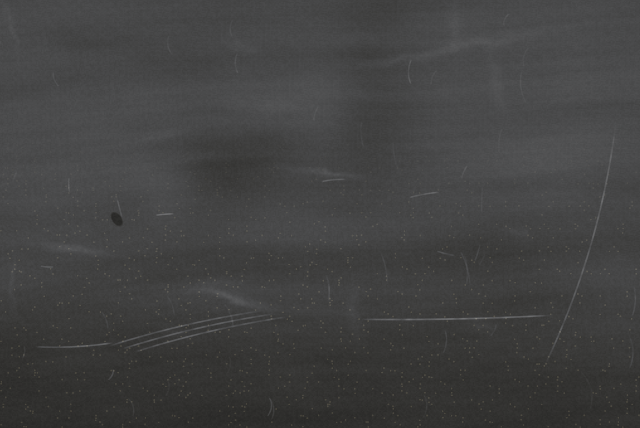
Write a Shadertoy shader that draws this texture.

```glsl
// Draws a worn, wiped blackboard with chalk haze, smears, scratches and dust.

const vec3 WARM_SLATE = vec3(1.01, 1.0, 0.965);
const vec3 COOL_CHALK = vec3(0.995, 1.0, 1.012);
const vec3 OCHRE_DUST = vec3(1.0, 0.9, 0.62);
const int SCRATCH_COUNT = 46;
const int SMEAR_COUNT = 14;

float hash(vec2 p) {
    return fract(sin(dot(p, vec2(127.1, 311.7))) * 43758.545);
}

vec2 hash2(float seed) {
    return vec2(hash(vec2(seed, 1.7)), hash(vec2(seed, 8.3)));
}

float valueNoise(vec2 p) {
    vec2 i = floor(p), f = fract(p);
    f = f * f * (3.0 - 2.0 * f);
    float low = mix(hash(i), hash(i + vec2(1, 0)), f.x);
    float high = mix(hash(i + vec2(0, 1)), hash(i + vec2(1, 1)), f.x);
    return mix(low, high, f.y);
}

// Fractal noise centred on zero
float fbm(vec2 p) {
    float sum = 0.0, gain = 0.5;
    for (int i = 0; i < 5; i++) {
        sum += gain * (valueNoise(p) - 0.5);
        p = mat2(1.6, 0.2, -0.2, 2.0) * p + 7.3;
        gain *= 0.55;
    }
    return sum;
}

vec2 rotate(vec2 p, float angle) {
    float c = cos(angle), s = sin(angle);
    return vec2(c * p.x + s * p.y, c * p.y - s * p.x);
}

// Soft rotated ellipse
float smudge(vec2 p, vec2 center, vec2 size, float angle) {
    vec2 q = rotate(p - center, angle) / size;
    return exp(-dot(q, q));
}

// Thin line from a to b, bowed sideways by bend
float scratch(vec2 p, vec2 a, vec2 b, float bend, float width, float pixel) {
    vec2 dir = b - a;
    float len = length(dir);
    dir /= len;
    float t = dot(p - a, dir) / len;
    float side = dot(p - a, vec2(-dir.y, dir.x)) - bend * 4.0 * t * (1.0 - t);
    float line = 1.0 - smoothstep(width * 0.3, width + pixel, abs(side));
    float ends = smoothstep(0.0, 0.1, t) * (1.0 - smoothstep(0.85, 1.0, t));
    return line * ends * (0.35 + 0.9 * valueNoise(vec2(t * len * 70.0, a.x * 90.0)));
}

// Sparse round specks, one at most per grid cell
float specks(vec2 p, float cells, float share, float pixel) {
    vec2 g = p * cells, id = floor(g);
    vec2 center = 0.3 + 0.4 * vec2(hash(id + 3.1), hash(id + 5.7));
    float dist = length(fract(g) - center);
    float dot_ = 1.0 - smoothstep(0.1, 0.24 + pixel * cells, dist);
    return dot_ * step(1.0 - share, hash(id + 9.2));
}

// Broad light and dark areas of the board
float boardTone(vec2 p) {
    vec2 warp = vec2(fbm(p * 4.0), fbm(p * 4.0 + 20.0)) * 0.13;
    vec2 q = p + warp;
    float tone = mix(0.187, 0.281, smoothstep(-0.02, 0.58, q.y));
    tone -= 0.066 * smudge(q, vec2(0.56, 0.61), vec2(0.14, 0.10), 0.0);
    tone -= 0.034 * smudge(q, vec2(0.85, 0.80), vec2(0.09, 0.30), 0.0);
    tone -= 0.022 * smudge(q, vec2(1.08, 0.43), vec2(0.14, 0.06), 0.0);
    tone -= 0.025 * smudge(q, vec2(0.25, 0.91), vec2(0.16, 0.035), -0.12);
    tone += 0.030 * smudge(q, vec2(1.28, 0.66), vec2(0.25, 0.12), 0.1);
    tone += 0.024 * smudge(q, vec2(0.70, 0.74), vec2(0.12, 0.10), 0.0);
    tone += 0.035 * smudge(q, vec2(0.40, 0.54), vec2(0.10, 0.06), -0.2);
    tone += 0.018 * smudge(q, vec2(0.12, 0.62), vec2(0.22, 0.18), 0.0);
    return tone;
}

// Eraser strokes: long, gently arched horizontal bands
float wipeStreaks(vec2 p) {
    float arch = p.y + 0.10 * (p.x - 0.75) * (p.x - 0.75) * sin(p.x * 3.0 + 1.0);
    float wide = fbm(vec2(p.x * 1.6, arch * 13.0));
    float fine = fbm(vec2(p.x * 5.0 + 40.0, arch * 75.0));
    return 0.055 * wide + 0.020 * fine + 0.028 * fbm(p * 6.0 + 11.0);
}

// Chalk smears with a frayed edge
float chalkSmears(vec2 p) {
    vec2 q = p + 0.03 * vec2(fbm(p * 18.0), fbm(p * 18.0 + 5.0));
    float sum = 0.075 * smudge(q, vec2(0.55, 0.305), vec2(0.07, 0.011), -0.25);
    sum += 0.055 * smudge(q, vec2(0.77, 0.595), vec2(0.08, 0.008), -0.10);
    sum += 0.055 * smudge(q, vec2(0.17, 0.415), vec2(0.08, 0.008), -0.12);
    sum += 0.040 * smudge(q, vec2(1.05, 0.885), vec2(0.22, 0.012), 0.18);
    for (int i = 0; i < SMEAR_COUNT; i++) {
        float seed = float(i) + 60.0;
        vec2 r = hash2(seed), s = hash2(seed + 31.0);
        float angle = s.x < 0.65 ? (s.y - 0.5) * 0.5 : 1.2 + s.y * 0.8;
        vec2 size = vec2(0.03 + 0.06 * s.y, 0.006 + 0.014 * r.x);
        sum += 0.024 * smudge(q, r * vec2(1.5, 0.75) + vec2(0, 0.2), size, angle);
    }
    return sum * (0.75 + 0.5 * valueNoise(p * 130.0));
}

float allScratches(vec2 p, float pixel) {
    float sum = 0.19 * scratch(p, vec2(0.84, 0.254), vec2(1.30, 0.264), -0.004, 0.0012, pixel);
    sum += 0.12 * scratch(p, vec2(1.27, 0.14), vec2(1.44, 0.72), -0.025, 0.0012, pixel);
    sum += 0.15 * scratch(p, vec2(0.08, 0.19), vec2(0.27, 0.20), -0.005, 0.0011, pixel);
    for (int k = 0; k < 3; k++) {
        vec2 shift = vec2(0.03, -0.007) * float(k);
        sum += 0.13 * scratch(p, vec2(0.25, 0.19) + shift, vec2(0.62, 0.275) + shift, 0.008, 0.0011, pixel);
    }
    for (int i = 0; i < SCRATCH_COUNT; i++) {
        float seed = float(i) + 1.0;
        vec2 r = hash2(seed), s = hash2(seed + 77.0);
        float angle = s.x < 0.7 ? 1.1 + s.y * 0.9 : (s.y - 0.5) * 0.9;
        float len = 0.03 + 0.10 * r.y * s.y;
        vec2 a = r.yx * vec2(1.5, 0.95);
        vec2 b = a + len * vec2(cos(angle), sin(angle));
        sum += (0.03 + 0.11 * s.x * s.x) * scratch(p, a, b, len * (r.x - 0.5) * 0.35, 0.0009, pixel);
    }
    return sum;
}

void mainImage(out vec4 fragColor, in vec2 fragCoord) {
    float pixel = 1.0 / iResolution.y;
    vec2 p = fragCoord * pixel;

    // Slate, haze and marks
    float tone = boardTone(p) + wipeStreaks(p) + chalkSmears(p);
    tone += allScratches(p, pixel);
    float blot = smudge(p, vec2(0.273, 0.488), vec2(0.012, 0.020), 0.6);
    tone -= 0.10 * smoothstep(0.3, 0.6, blot);

    // Fine grain
    tone += 0.026 * (valueNoise(p * 340.0) - 0.5) + 0.012 * (valueNoise(p * 170.0) - 0.5);

    // Tint and dust
    vec3 color = tone * mix(WARM_SLATE, COOL_CHALK, smoothstep(0.18, 0.30, tone));
    float dustiness = smoothstep(0.75, 0.35, p.y);
    color += OCHRE_DUST * 0.10 * dustiness * specks(p, 190.0, 0.045, pixel);
    color += 0.35 * specks(p + 2.0, 110.0, 0.0012, pixel);
    fragColor = vec4(clamp(color, 0.0, 1.0), 1.0);
}
```
